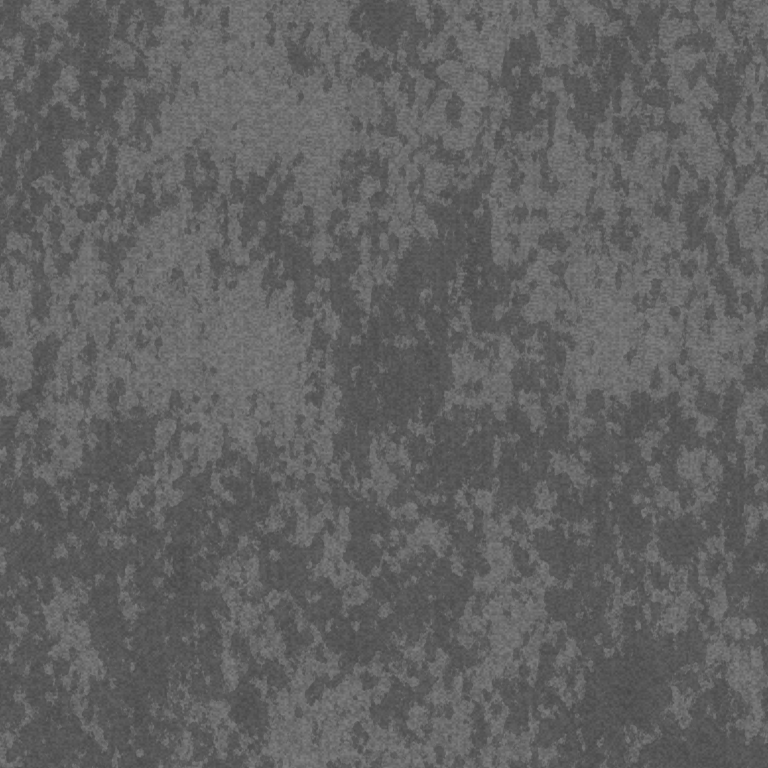
Write a WebGL 1 fragment shader that draws this texture.

```glsl
precision highp float;

uniform vec2 u_resolution;

#define DARK_TONE 0.348
#define LIGHT_TONE 0.427
#define CLOUD_SCALE vec2(4.6, 3.2)
#define STREAK_SCALE vec2(34.0, 11.0)
#define FLECK_SCALE vec2(82.0, 54.0)
#define GRAIN_SCALE 390.0
#define CLOUD_COVER 0.85
#define STREAK_COVER 0.32
#define EDGE_SOFTNESS 0.065
#define GRAIN_STRENGTH 0.10

float hash(vec2 cell) {
  return fract(sin(dot(cell, vec2(127.1, 311.7))) * 43758.5453);
}

float valueNoise(vec2 p) {
  vec2 cell = floor(p);
  vec2 f = fract(p);
  f = f * f * (3.0 - 2.0 * f);
  float bottom = mix(hash(cell), hash(cell + vec2(1.0, 0.0)), f.x);
  float top = mix(hash(cell + vec2(0.0, 1.0)), hash(cell + vec2(1.0, 1.0)), f.x);
  return mix(bottom, top, f.y);
}

// Layered noise centred on zero; a higher gain gives rougher outlines.
float layeredNoise(vec2 p, float gain) {
  float sum = 0.0;
  float total = 0.0;
  float weight = 1.0;
  for (int i = 0; i < 4; i++) {
    sum += weight * (valueNoise(p) - 0.5);
    total += weight;
    weight *= gain;
    p = mat2(1.96, 0.28, -0.28, 1.96) * p + vec2(17.3, 9.1);
  }
  return sum / total;
}

void main() {
  vec2 uv = gl_FragCoord.xy / u_resolution;

  // Broad worn areas and faint vertical streaks
  float cloud = layeredNoise(uv * CLOUD_SCALE + vec2(3.7, 8.2), 0.6);
  float streak = layeredNoise(uv * STREAK_SCALE + vec2(41.0, 5.0), 0.5);

  // Ragged flecks that gather where the surface is worn
  float fleck = layeredNoise(uv * FLECK_SCALE + vec2(11.0, 63.0), 0.62);
  float cover = fleck + CLOUD_COVER * cloud + STREAK_COVER * streak;
  float worn = smoothstep(-EDGE_SOFTNESS, EDGE_SOFTNESS, cover);

  // Fine mineral grain, stronger on the worn flecks
  float grain = valueNoise(uv * GRAIN_SCALE) - 0.5;
  grain += 0.6 * (valueNoise(uv * GRAIN_SCALE * 0.53 + 29.0) - 0.5);

  float tone = mix(DARK_TONE, LIGHT_TONE, worn);
  tone += 0.06 * cloud + 0.04 * streak;
  tone += GRAIN_STRENGTH * grain * mix(0.65, 1.0, worn);

  gl_FragColor = vec4(vec3(tone), 1.0);
}
```
